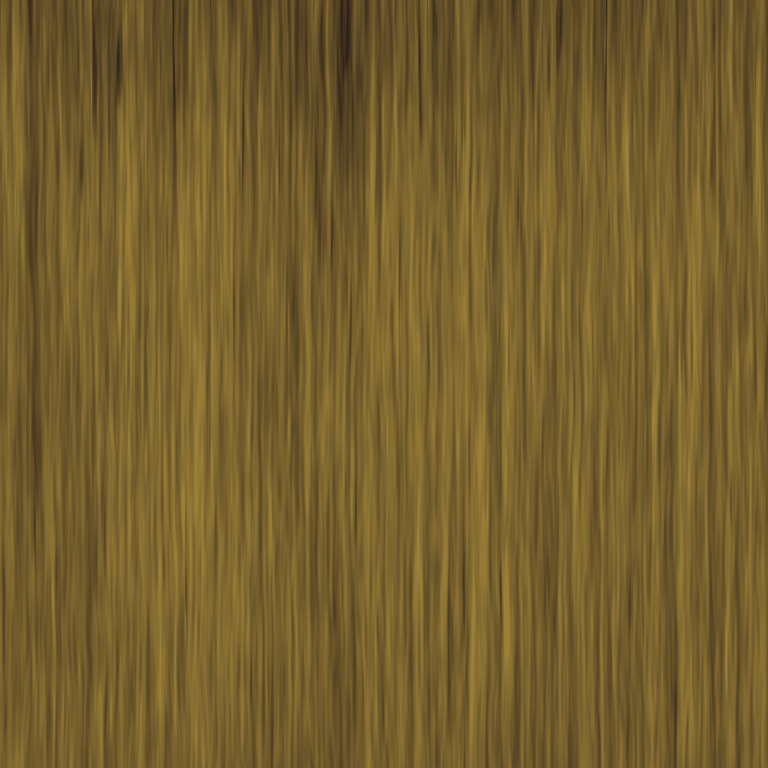
Write a WebGL 1 fragment shader that draws this texture.

```glsl
precision highp float;

uniform vec2 u_resolution;

const vec3 DARK_FIBRE = vec3(0.31, 0.24, 0.13);
const vec3 GOLD_FIBRE = vec3(0.55, 0.45, 0.20);

float hash(vec2 p) {
  vec3 q = fract(vec3(p.xyx) * 0.1031);
  q += dot(q, q.yzx + 33.33);
  return fract((q.x + q.y) * q.z);
}

// Smooth 1D noise along one column, shifted so that ends never line up
float strand(float column, float y, float seed) {
  y += 40.0 * hash(vec2(column, seed + 7.0));
  float cell = floor(y);
  float f = smoothstep(0.0, 1.0, y - cell);
  float start = hash(vec2(column + seed * 17.0, cell));
  float end = hash(vec2(column + seed * 17.0, cell + 1.0));
  return mix(start, end, f);
}

// Columns blended sideways: frequency.x across, frequency.y along
float fibres(vec2 p, vec2 frequency, float seed) {
  vec2 q = p * frequency + vec2(10.0);
  float column = floor(q.x);
  float f = smoothstep(0.0, 1.0, q.x - column);
  return mix(strand(column, q.y, seed), strand(column + 1.0, q.y, seed), f);
}

// Sideways drift that lets fibres lean, taper and cross
vec2 sway(vec2 p, float amount, float seed) {
  float drift = fibres(p, vec2(22.0, 9.0), seed) - 0.5;
  return p + vec2(amount * drift, 0.0);
}

float layer(vec2 p, vec2 frequency, float weight, float seed) {
  return weight * (fibres(p, frequency, seed) - 0.5);
}

float fibreTone(vec2 p) {
  vec2 left = sway(p, 0.005, 1.0);
  vec2 right = sway(p, -0.005, 2.0);
  // Long strands
  float tone = layer(left, vec2(255.0, 3.5), 0.54, 3.0);
  tone += layer(right, vec2(225.0, 6.0), 0.46, 4.0);
  tone += layer(p, vec2(140.0, 1.8), 0.44, 5.0);
  tone += layer(p, vec2(75.0, 1.2), 0.24, 6.0);
  tone += layer(p, vec2(14.0, 1.2), 0.13, 7.0);
  // Short, fine hairs
  tone += layer(right, vec2(400.0, 24.0), 0.36, 8.0);
  tone += layer(left, vec2(330.0, 14.0), 0.34, 14.0);
  return tone;
}

// Sparse long streaks, from 0 to 1
float streaks(vec2 p, vec2 frequency, float seed) {
  return smoothstep(0.82, 1.0, fibres(p, frequency, seed));
}

// Shadow at the top with a ragged lower border, and a faint one at the bottom
float shadow(vec2 p) {
  float ragged = fibres(p, vec2(9.0, 2.0), 9.0) - 0.5;
  ragged += 0.6 * (fibres(p, vec2(70.0, 3.0), 10.0) - 0.5);
  float top = smoothstep(0.70, 1.05, p.y + 0.14 * ragged);
  float bottom = smoothstep(0.25, 0.0, p.y + 0.1 * ragged);
  float middle = smoothstep(0.5, 0.1, abs(p.x - 0.5));
  return top * (0.28 + 0.18 * middle) + 0.10 * bottom * middle;
}

void main() {
  vec2 p = gl_FragCoord.xy / u_resolution;
  float tone = 0.70 + fibreTone(p) - shadow(p);

  vec2 leaning = sway(p, 0.003, 11.0);
  float darkWeight = 0.42 + 0.30 * smoothstep(0.5, 1.0, p.y);
  tone -= darkWeight * streaks(leaning, vec2(190.0, 5.0), 12.0);
  tone += 0.20 * streaks(leaning, vec2(200.0, 7.0), 13.0);

  vec3 color = mix(DARK_FIBRE, GOLD_FIBRE, clamp(tone, -0.5, 1.25));
  gl_FragColor = vec4(color, 1.0);
}
```
